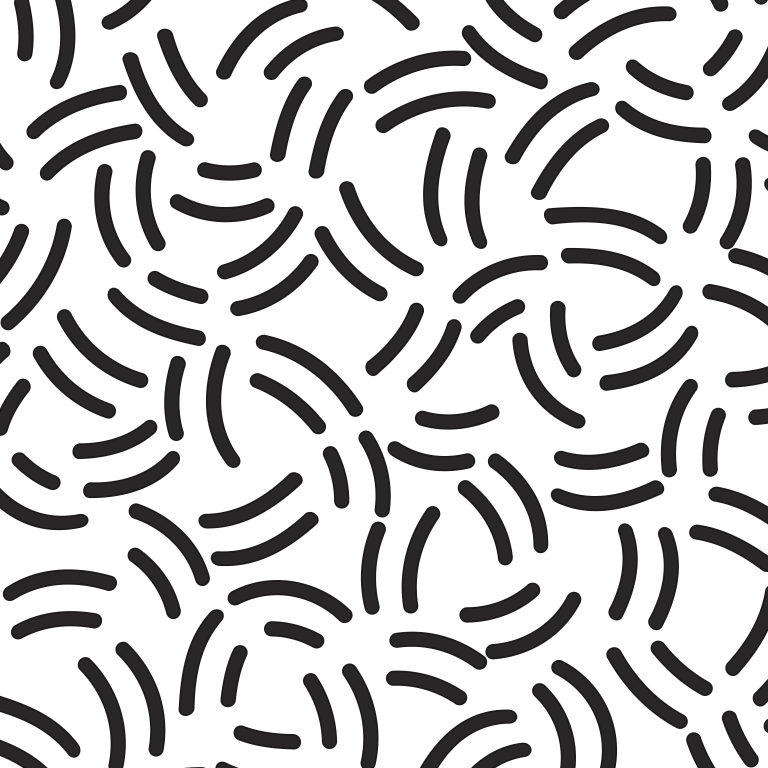
Give the GLSL for this pattern, as a Shadertoy shader.

```glsl
// Scattered pairs of parallel, round-capped dark arcs on a white ground.
// Pairs sit on a jittered, rotated lattice with roughly alternating directions.
// Each arc is trimmed by the lines dividing its pair from neighbouring pairs.

const vec3 PAPER = vec3(1.0);
const vec3 INK = vec3(0.157, 0.149, 0.152);
const vec3 INK_RIM = vec3(0.11, 0.10, 0.10);

const float CELL = 0.139;          // lattice spacing
const float HALF_STROKE = 0.0099;  // half of the line width
const float HALF_GAP = 0.0062;     // free space kept on each side of a divide
const float PAIR_OFFSET = 0.0272;  // distance of an arc from its pair's axis
const vec2 PAIR_EXTENT = vec2(0.086, 0.055);  // room wanted along and across

struct Pair {
    vec2 centre;
    vec2 along;
};

float hash(vec2 p, float seed) {
    return fract(sin(dot(p, vec2(127.1, 311.7)) + seed * 17.3) * 43758.5453);
}

vec2 direction(float angle) {
    return vec2(cos(angle), sin(angle));
}

vec2 leftOf(vec2 v) {
    return vec2(-v.y, v.x);
}

// Position and direction of the pair owned by a lattice cell
Pair pairAt(vec2 cell) {
    vec2 jitter = vec2(hash(cell, 1.0), hash(cell, 2.0)) - 0.5;
    float quarterTurn = 1.5708 * mod(cell.x + cell.y, 2.0);
    float swirl = 0.7 * sin(0.9 * cell.x + 0.5 * cell.y)
                + 0.5 * sin(1.1 * cell.y - 0.6 * cell.x + 2.0);
    float angle = quarterTurn + swirl + 0.7 * (hash(cell, 3.0) - 0.5);
    return Pair((cell + 0.5 + 0.32 * jitter) * CELL, direction(angle));
}

// Room a pair claims toward a given direction
float support(Pair pair, vec2 dir) {
    return length(PAIR_EXTENT * vec2(dot(dir, pair.along), dot(dir, leftOf(pair.along))));
}

// Start and end, measured along the pair, of the line at a sideways offset
vec2 trimmedSpan(Pair pair, vec2 cell, float offset, float longest) {
    vec2 span = vec2(-longest, longest);
    for (int j = -1; j <= 1; j++)
    for (int i = -1; i <= 1; i++) {
        if (i == 0 && j == 0) continue;
        Pair other = pairAt(cell + vec2(i, j));
        vec2 gap = other.centre - pair.centre;
        vec2 dir = normalize(gap);
        float mine = support(pair, dir);
        float divide = length(gap) * mine / (mine + support(other, dir));
        float room = divide - HALF_STROKE - HALF_GAP - offset * dot(leftOf(pair.along), dir);
        float slope = dot(pair.along, dir);
        if (slope > 0.15) span.y = min(span.y, room / slope);
        if (slope < -0.15) span.x = max(span.x, room / slope);
    }
    return vec2(min(span.x, -0.018), max(span.y, 0.018));
}

// Distance to a circular arc whose top is at the origin
float arcDistance(vec2 p, float radius, vec2 span) {
    p.y += radius;
    vec2 limits = asin(clamp(span / radius, -0.95, 0.95));
    float a = clamp(atan(p.x, p.y), limits.x, limits.y);
    return distance(p, radius * vec2(sin(a), cos(a)));
}

// Distance to both strokes of the pair in a cell
float pairDistance(vec2 p, vec2 cell) {
    Pair pair = pairAt(cell);
    vec2 rel = p - pair.centre;
    if (length(rel) > 0.15) return 1.0;

    float bend = hash(cell, 4.0) < 0.5 ? -1.0 : 1.0;
    float radius = mix(0.12, 0.21, hash(cell, 5.0));
    float rise = 0.0012 / radius;  // centres the bow on its axis
    vec2 q = vec2(dot(rel, pair.along), bend * dot(rel, leftOf(pair.along)));
    q.y += 24.0 * (hash(cell, 6.0) - 0.5) * q.x * q.x * q.x;  // uneven bow

    float d = 1.0;
    for (float side = -1.0; side <= 1.0; side += 2.0) {
        float offset = side * PAIR_OFFSET;
        float longest = mix(0.066, 0.096, hash(cell, 8.0 + side));
        vec2 span = trimmedSpan(pair, cell, bend * (offset - rise), longest);
        d = min(d, arcDistance(q - vec2(0.0, offset + rise), radius, span));
    }
    return d - HALF_STROKE;
}

void mainImage(out vec4 fragColor, in vec2 fragCoord) {
    vec2 uv = fragCoord / iResolution.y;
    vec2 axis = direction(0.42);
    vec2 p = vec2(dot(uv, axis), dot(uv, leftOf(axis))) + 0.6;

    // Nearest stroke among the surrounding cells
    vec2 home = floor(p / CELL);
    float d = 1.0;
    for (int j = -1; j <= 1; j++)
    for (int i = -1; i <= 1; i++)
        d = min(d, pairDistance(p, home + vec2(i, j)));

    // Ink with a slightly darker rim and a one-pixel soft edge
    vec3 ink = mix(INK_RIM, INK, smoothstep(0.0012, 0.0032, -d));
    float coverage = clamp(0.5 - d * iResolution.y, 0.0, 1.0);
    fragColor = vec4(mix(PAPER, ink, coverage), 1.0);
}
```
